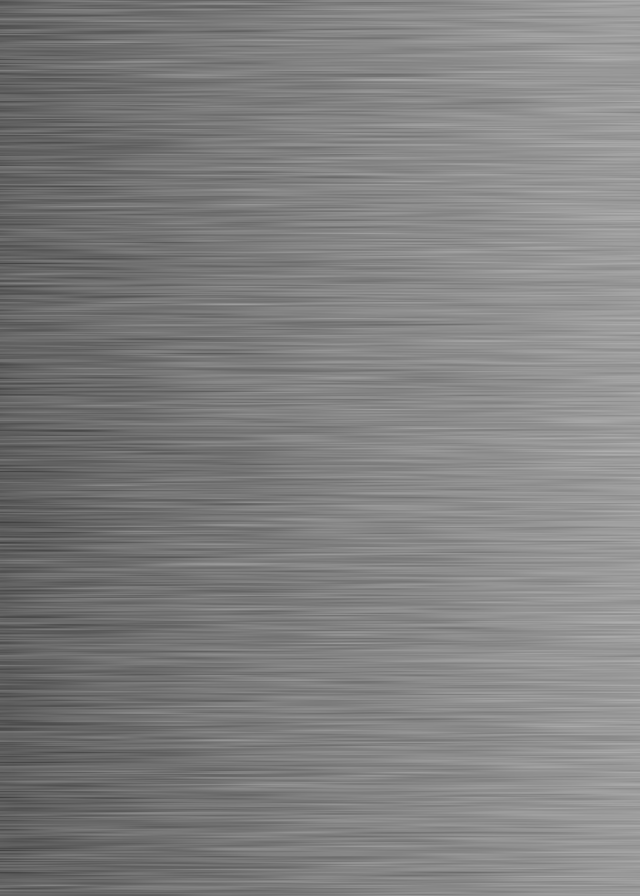
Reproduce this texture procedurally as a Shadertoy shader.

```glsl
vec3 hash3(vec3 p) {
    p = fract(p * vec3(0.1031, 0.1030, 0.0973));
    p += dot(p, p.yxz + 33.33);
    return fract((p.xxy + p.yxx) * p.zyx);
}

// Cellular noise: every cell holds one tapered scratch of random tone
float scratches(vec2 p, float seed) {
    vec2 cell = floor(p);
    float sum = 0.0;
    for (int j = -1; j <= 1; j++) {
        for (int i = -1; i <= 1; i++) {
            vec2 id = cell + vec2(i, j);
            vec3 rnd = hash3(vec3(id + 17.0, seed));
            vec2 taper = 1.0 - smoothstep(0.0, 1.0, abs(p - id - rnd.xy));
            sum += (2.0 * rnd.z - 1.0) * taper.x * taper.y;
        }
    }
    return sum;
}

void mainImage(out vec4 fragColor, in vec2 fragCoord) {
    vec2 uv = fragCoord / iResolution.xy;
    vec2 p = fragCoord / iResolution.y;

    // Broad sheen, dark on the left and slightly tilted
    float across = clamp(uv.x + 0.06 * (uv.y - 0.5), 0.0, 1.0);
    float sheen = mix(0.370, 0.610, pow(across, 0.82));

    // Brushed grain: long hairlines, short hairlines, a few wider strokes
    float grain = 0.052 * scratches(p * vec2(8.0, 790.0), 11.0)
                + 0.040 * scratches(p * vec2(15.0, 610.0), 37.0)
                + 0.024 * scratches(p * vec2(12.0, 400.0), 59.0)
                + 0.008 * scratches(p * vec2(10.0, 160.0), 83.0);

    // The grain is stronger where the metal is dark
    float metal = sheen + grain * mix(1.2, 0.8, across);
    fragColor = vec4(vec3(clamp(metal, 0.0, 1.0)), 1.0);
}
```
